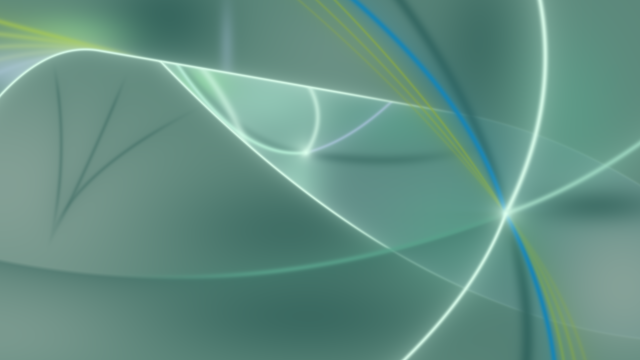
This background is drawn by a Shadertoy shader. Its source:

```glsl
// Silky green light folds: a pale cave, a glowing veil and a star of curved rays.
// Parabolas through three points form the edges and rays; soft elliptical
// spots shade the folds. Lengths are in canvas heights.

const vec3 DEEP = vec3(.19, .38, .35);
const vec3 SAGE = vec3(.36, .53, .48);
const vec3 MIST = vec3(.55, .65, .61);
const vec3 JADE = vec3(.35, .64, .55);
const vec3 MINT = vec3(.65, .88, .79);
const vec3 LEAF = vec3(.53, .86, .60);
const vec3 AZURE = vec3(.10, .52, .70);
const vec3 GOLD = vec3(.58, .68, .22);
const vec3 LILAC = vec3(.64, .75, .84);
const vec3 WHITE = vec3(.86, 1., .93);
const vec2 HUB = vec2(1.405, .407);  // large star
const vec2 KNOT = vec2(.85, .576);   // small star
const float THIN = .004;
const float BROAD = .008;

// Approximate signed distance above the parabola through a, b and c
float bend(vec2 p, vec2 a, vec2 b, vec2 c) {
  float u = (b.y - a.y) / (b.x - a.x);
  float v = ((c.y - b.y) / (c.x - b.x) - u) / (c.x - a.x);
  float slope = u + v * (2. * p.x - a.x - b.x);
  return (p.y - a.y - (p.x - a.x) * (u + v * (p.x - b.x))) / sqrt(1. + slope * slope);
}

// Bright core with a wide halo
float ray(float d, float w) {
  return .7 * exp(-d * d / (w * w)) + .3 * exp(-abs(d) / (5. * w));
}

// Steep ray from the hub through two points given as (y, x)
float steep(vec2 p, vec4 v, float w) {
  return ray(bend(p.yx, HUB.yx, v.xy, v.zw), w);
}

// Shallow ray from the knot through two points
float fan(vec2 p, vec4 v, float w) {
  return ray(bend(p, KNOT, v.xy, v.zw), w);
}

void tint(inout vec3 col, vec3 ink, float amount) {
  col = mix(col, ink, clamp(amount, 0., 1.));
}

// Soft ellipse: centre in e.xy, radii in e.zw
void spot(inout vec3 col, vec2 p, vec3 ink, float amount, vec4 e) {
  vec2 q = (p - e.xy) / e.zw;
  tint(col, ink, amount * exp(-dot(q, q)));
}

vec3 skyColor(vec2 p) {
  vec3 c = SAGE;
  spot(c, p, DEEP, .85, vec4(.46, .95, .17, .14));
  spot(c, p, MIST, .3, vec4(.96, .86, .22, .16));
  spot(c, p, LILAC, .35, vec4(.63, .87, .02, .12));
  spot(c, p, LEAF, .45, vec4(.2, .9, .15, .06));
  spot(c, p, LILAC, .75, vec4(.04, .81, .16, .06));
  float fade = 1. - smoothstep(.15, .42, p.x);
  for (float k = 0.; k < 5.; k++) {
    float d = bend(p, vec2(0., .8 + .035 * k), vec2(.16, .845 + .013 * k), vec2(.4, .84));
    tint(c, mix(LILAC, GOLD * 1.2, k / 4.), .55 * fade * ray(d, BROAD));
  }
  return c;
}

vec3 caveColor(vec2 p) {
  vec3 c = SAGE;
  spot(c, p, MIST, .8, vec4(.02, .48, .42, .32));
  spot(c, p, MIST, .6, vec4(0., .08, .4, .16));
  spot(c, p, DEEP, .65, vec4(.82, .36, .32, .14));
  spot(c, p, DEEP, .75, vec4(.86, .12, .4, .13));
  for (float k = 0.; k < 3.; k++) {  // fan of creases
    vec2 tip = vec2(.82 - .03 * k * k, .15 + .2 * k);
    float d = bend(p.yx, vec2(.33, .14), vec2(.58, .17 + .09 * k), tip);
    float fade = smoothstep(.3, .5, p.y) * (1. - smoothstep(tip.x - .1, tip.x + .02, p.y));
    tint(c, DEEP, .4 * fade * ray(d, .006));
  }
  return c;
}

vec3 veilColor(vec2 p) {
  vec3 c = vec3(.39, .56, .54);
  spot(c, p, MINT, .65, vec4(.74, .72, .22, .13));
  spot(c, p, JADE, .65, vec4(1.12, .66, .22, .1));
  spot(c, p, LEAF, .8, vec4(.55, .77, .09, .06));
  spot(c, p, MINT, .6, vec4(.83, .51, .08, .1));
  float east = smoothstep(-.01, .02, p.x - KNOT.x), west = 1. - east;
  float up = smoothstep(-.02, .01, p.y - KNOT.y);
  float fade = east * (1. - smoothstep(1.1, 1.4, p.x));
  tint(c, DEEP, .55 * fade * fan(p, vec4(1.04, .555, 1.34, .59), .016));
  tint(c, DEEP, .5 * west * fan(p, vec4(.75, .6, .64, .67), .012));
  tint(c, LILAC, .8 * east * fan(p, vec4(.99, .64, 1.09, .72), .005));
  tint(c, MINT, west * fan(p, vec4(.74, .59, .64, .65), .006));
  tint(c, WHITE, .65 * up * ray(bend(p.yx, KNOT.yx, vec2(.69, .882), vec2(.775, .85)), BROAD));
  tint(c, WHITE, .6 * up * ray(bend(p.yx, vec2(.6, .68), vec2(.7, .635), vec2(.8, .57)), .012));
  tint(c, WHITE, exp(-length(p - KNOT) / .018));
  return c;
}

void mainImage(out vec4 fragColor, in vec2 fragCoord) {
  vec2 p = fragCoord / iResolution.y;
  float aa = 1.2 / iResolution.y;

  // Fold edges, joined and lit along their rims
  vec2 crest = vec2(.278, .859), bendPoint = vec2(1.32, .676);
  float top = bend(p, crest, vec2(.694, .787), bendPoint);
  if (p.x < crest.x) top = bend(p, vec2(0., .734), vec2(.093, .815), crest);
  if (p.x > bendPoint.x) top = bend(p, bendPoint, vec2(1.48, .63), vec2(1.778, .486));
  float low = bend(p, vec2(.602, .676), KNOT + vec2(.03, -.132), vec2(1.204, .241));
  vec3 col = mix(caveColor(p), veilColor(p), smoothstep(-aa, aa, low));
  col = mix(col, skyColor(p), smoothstep(-aa, aa, top));
  float rim = .9 - .77 * smoothstep(.9, 1.4, p.x);
  tint(col, WHITE, rim * ray(top, THIN));
  tint(col, WHITE, rim * step(top, 0.) * smoothstep(.38, .46, p.x) * ray(low, THIN));

  // Broad shading around the large star
  spot(col, p, DEEP, .65, vec4(1.34, .88, .12, .22));
  spot(col, p, JADE, .55, vec4(1.58, .68, .17, .25));
  spot(col, p, JADE, .6, vec4(1.28, .36, .22, .18));
  spot(col, p, MIST, .85, vec4(1.72, .2, .2, .2));
  spot(col, p, DEEP, .75, vec4(1.64, .43, .2, .05));

  // Curved rays of the large star
  vec2 side = smoothstep(-.005, .015, p - HUB);
  float east = side.x, west = 1. - east, up = side.y, down = 1. - up;
  float tail = bend(p, HUB, vec2(.926, .271), vec2(.417, .231));
  tint(col, DEEP, .5 * west * (1. - smoothstep(-.01, .005, tail)) * exp(tail / .07));
  tint(col, JADE, .8 * west * smoothstep(.25, .8, p.x) * ray(tail, BROAD));
  tint(col, DEEP, .8 * up * steep(p, vec4(.676, 1.308, 1., 1.111), .016));
  tint(col, DEEP, .9 * down * steep(p, vec4(.213, 1.454, 0., 1.463), .02));
  for (float k = 0.; k < 3.; k++) {
    float fade = .65 - .17 * k;
    tint(col, GOLD, fade * up * steep(p, vec4(.769, 1.14 - .03 * k, 1., .93 - .05 * k), THIN));
    tint(col, GOLD, fade * down * steep(p, vec4(.236, 1.495 + .014 * k, 0., 1.565 + .03 * k), .006));
  }
  tint(col, AZURE, up * steep(p, vec4(.803, 1.181, 1., .984), BROAD));
  tint(col, AZURE, down * steep(p, vec4(.236, 1.481, 0., 1.539), BROAD));
  tint(col, MINT, .75 * east * ray(bend(p, HUB, vec2(1.574, .479), vec2(1.778, .602)), BROAD));
  tint(col, WHITE, .9 * up * steep(p, vec4(.75, 1.51, 1., 1.5), BROAD));
  tint(col, WHITE, .9 * down * steep(p, vec4(.201, 1.296, 0., 1.123), .006));
  tint(col, WHITE, exp(-length(p - HUB) / .022));
  fragColor = vec4(col, 1.);
}
```
